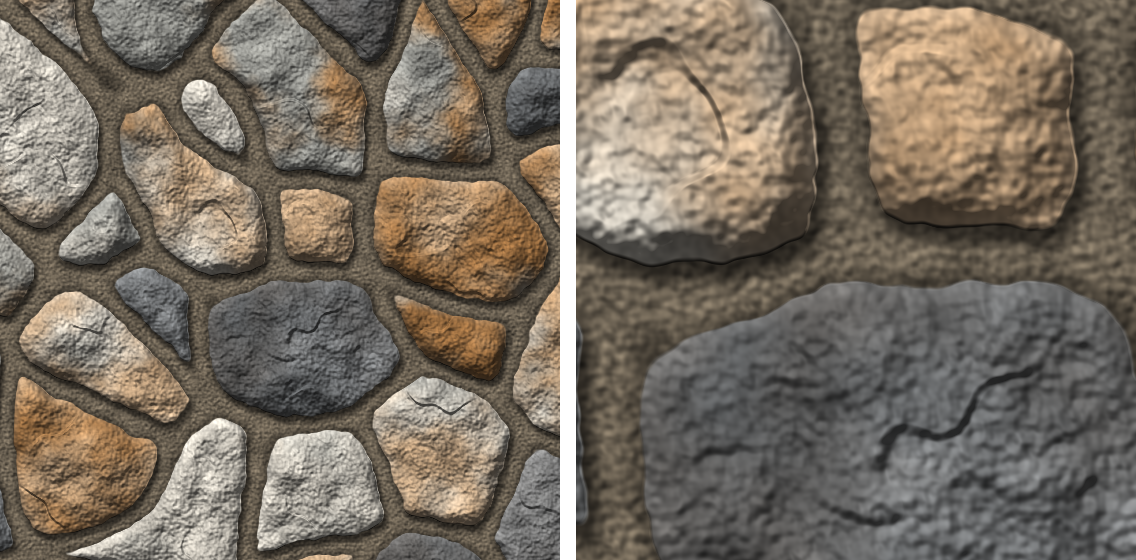
Left, the full canvas; right, a detail of the centre.
A Shadertoy shader for this texture:

```glsl
// Fieldstone wall: irregular rough grey, tan and rust stones set in sandy mortar.

const float STONES   = 4.3;     // stone sites per canvas height
const float JITTER   = 0.85;    // scatter of the sites
const float LONG_AX  = 0.62;    // metric along a stone, lower is longer
const float SHORT_AX = 1.40;    // metric across a stone
const float SIZE_VAR = 0.34;    // spread of stone sizes
const float HALF_GAP = 0.017;   // half width of a mortar joint
const float ROUNDING = 0.010;   // softness of stone corners
const float BEVEL_H  = 0.016;   // height of stone faces
const float BEVEL_W  = 0.012;   // width of the rounded rim
const float ROUGH    = 0.019;   // relief of stone faces
const float LEDGE    = 0.006;   // height of broken ledges
const vec3 LIGHT  = vec3(-0.30, 0.62, 0.85);
const vec3 GREY   = vec3(0.53, 0.53, 0.51);
const vec3 PALE   = vec3(0.72, 0.70, 0.66);
const vec3 TAN    = vec3(0.68, 0.57, 0.45);
const vec3 RUST   = vec3(0.55, 0.39, 0.23);
const vec3 SLATE  = vec3(0.37, 0.38, 0.39);
const vec3 MORTAR = vec3(0.43, 0.39, 0.33);

vec2 hash2(vec2 p) {
    vec3 q = fract((p.xyx + 17.0) * vec3(0.1031, 0.1030, 0.0973));
    q += dot(q, q.yzx + 33.33);
    return fract((q.xx + q.yz) * q.zy);
}

float gradientNoise(vec2 p) {
    vec2 i = floor(p), f = p - i;
    vec2 u = f * f * f * (f * (f * 6.0 - 15.0) + 10.0);
    vec2 o = vec2(1.0, 0.0);
    float a = dot(hash2(i) * 2.0 - 1.0, f);
    float b = dot(hash2(i + o) * 2.0 - 1.0, f - o);
    float c = dot(hash2(i + o.yx) * 2.0 - 1.0, f - o.yx);
    float d = dot(hash2(i + 1.0) * 2.0 - 1.0, f - 1.0);
    return 1.4 * mix(mix(a, b, u.x), mix(c, d, u.x), u.y);
}

float fbm(vec2 p) {
    float sum = 0.0, amp = 1.0;
    for (int i = 0; i < 5; i++) {
        sum += amp * gradientNoise(p);
        p = mat2(1.6, 1.2, -1.2, 1.6) * p + 5.3;
        amp *= 0.52;
    }
    return sum;
}

// Stretched, weighted squared distance to the site of a cell
float siteField(vec2 cell, vec2 x, out vec2 grad) {
    vec2 traits = hash2(cell + 71.0);
    vec2 r = x - cell - 0.5 - (hash2(cell) - 0.5) * JITTER;
    float angle = 6.2832 * traits.x;
    vec2 axis = vec2(cos(angle), sin(angle));
    grad = 2.0 * (r * SHORT_AX + axis * dot(r, axis) * (LONG_AX - SHORT_AX));
    return 0.5 * dot(r, grad) - SIZE_VAR * traits.y;
}

// Distance inside the stone outline (negative in mortar), and the stone's cell
float stoneEdge(vec2 p, out vec2 id) {
    p += 0.022 * vec2(gradientNoise(p * 5.0), gradientNoise(p * 5.0 + 40.0));
    p += 0.006 * vec2(gradientNoise(p * 24.0), gradientNoise(p * 24.0 + 40.0));
    vec2 x = p * STONES, base = floor(x), grad, nearGrad;
    float nearest = 1e5;
    for (int k = 0; k < 25; k++) {
        vec2 cell = base + vec2(k % 5 - 2, k / 5 - 2);
        float d = siteField(cell, x, grad);
        if (d < nearest) { nearest = d; id = cell; nearGrad = grad; }
    }
    float sum = 1e-9;
    for (int k = 0; k < 25; k++) {
        vec2 cell = base + vec2(k % 5 - 2, k / 5 - 2);
        if (cell == id) continue;
        float d = siteField(cell, x, grad) - nearest;
        d /= max(length(grad - nearGrad), 0.2) * STONES;
        sum += exp(-d / ROUNDING);
    }
    return -ROUNDING * log(sum) - HALF_GAP + 0.003 * gradientNoise(p * 60.0);
}

float surfaceHeight(vec2 p, out float edge, out vec2 id) {
    edge = stoneEdge(p, id);
    vec2 q = p + hash2(id + 9.0) * 30.0;
    float crack = gradientNoise(q * 5.0) + 0.25 * gradientNoise(q * 19.0);
    float broken = smoothstep(-0.1, 0.25, gradientNoise(q * 4.0 + 60.0));
    float face = BEVEL_H + ROUGH * fbm(q * 8.0)
               + LEDGE * broken * smoothstep(-0.025, 0.025, crack);
    float rise = 1.0 - exp(-max(edge, 0.0) / BEVEL_W);
    return rise * face + 0.0016 * gradientNoise(p * 150.0);
}

vec3 stoneColor(vec2 p, vec2 id, float edge) {
    vec2 kind = hash2(id + 23.0), q = p + hash2(id + 9.0) * 30.0;
    float warm = smoothstep(0.25, 0.80, kind.x + 0.75 * fbm(q * 3.5));
    float pale = smoothstep(0.15, 0.85, kind.y + 0.65 * fbm(q * 4.5 + 20.0));
    vec3 color = mix(mix(GREY, PALE, pale), mix(RUST, TAN, pale), warm);
    float slate = step(0.87, hash2(id + 47.0).x);
    color = mix(color, SLATE * (0.85 + 0.3 * pale), 0.9 * slate);
    color *= 1.0 + 0.20 * fbm(q * 18.0) + 0.16 * gradientNoise(q * 170.0);
    return color + 0.06 * (1.0 - smoothstep(0.0, 0.014, edge));
}

void mainImage(out vec4 fragColor, in vec2 fragCoord) {
    vec2 p = fragCoord / iResolution.y;
    float edge, unusedEdge, eps = 0.0018;
    vec2 id, unusedId;

    // Relief lighting
    float h = surfaceHeight(p, edge, id);
    float hx = surfaceHeight(p + vec2(eps, 0.0), unusedEdge, unusedId);
    float hy = surfaceHeight(p + vec2(0.0, eps), unusedEdge, unusedId);
    vec3 normal = normalize(vec3((h - hx) / eps, (h - hy) / eps, 1.0));
    float light = clamp(dot(normal, LIGHT) / LIGHT.z, 0.25, 1.3);

    // Mortar with grain, shaded by the stones above and beside it
    vec3 mortar = MORTAR * (1.0 + 0.18 * fbm(p * 28.0) + 0.3 * gradientNoise(p * 190.0));
    float caster = stoneEdge(p + vec2(-0.006, 0.013), unusedId);
    mortar *= 1.0 - 0.42 * smoothstep(-0.006, 0.006, caster);
    mortar *= mix(0.68, 1.0, smoothstep(0.0, 0.014, -edge));

    float soft = max(0.0012, 0.75 / iResolution.y);
    vec3 color = mix(mortar, stoneColor(p, id, edge), smoothstep(-soft, soft, edge));
    fragColor = vec4(clamp(color * mix(1.0, light, 0.85), 0.0, 1.0), 1.0);
}
```
